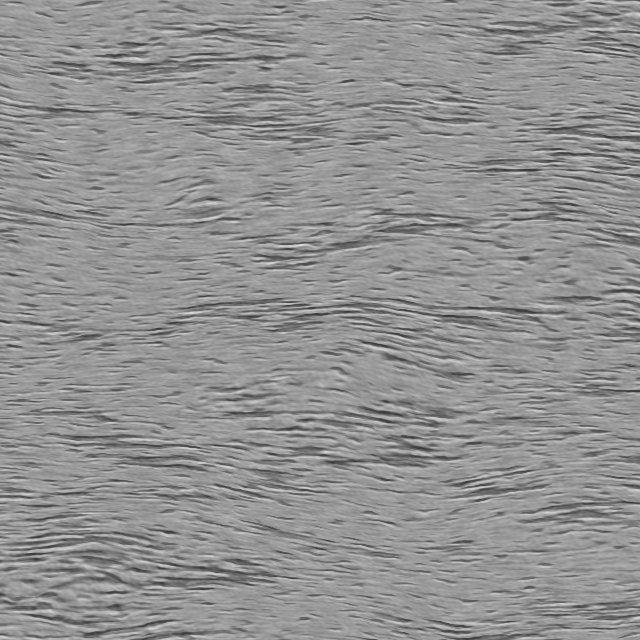
A Shadertoy shader for this texture:

```glsl
// Grey brushed wood grain: gently wavy fibres with fine dark grooves and pale lips.

const float BASE_GREY = 0.604;
const float GROOVE_DARKNESS = 0.285;
const float LIP_BRIGHTNESS = 0.14;
const float LIP_OFFSET = 0.0036;

// Integer hash giving a gradient in [-1, 1] on both axes
vec2 hashGradient(ivec2 cell, int seed) {
    uvec2 v = uvec2(cell + ivec2(seed * 131, seed * 57)) * 1664525u + 1013904223u;
    v.x += v.y * 1664525u;
    v.y += v.x * 1664525u;
    v ^= v >> 16u;
    v.x += v.y * 1664525u;
    v.y += v.x * 1664525u;
    v ^= v >> 16u;
    return vec2(v & 65535u) / 32767.5 - 1.0;
}

float cornerSlope(ivec2 cell, vec2 local, ivec2 corner, int seed) {
    return dot(hashGradient(cell + corner, seed), local - vec2(corner));
}

// Gradient noise, roughly -1 to 1
float noise(vec2 p, int seed) {
    vec2 base = floor(p);
    vec2 f = p - base;
    ivec2 cell = ivec2(base);
    vec2 w = f * f * f * (f * (f * 6.0 - 15.0) + 10.0);
    float low = mix(cornerSlope(cell, f, ivec2(0, 0), seed),
                    cornerSlope(cell, f, ivec2(1, 0), seed), w.x);
    float high = mix(cornerSlope(cell, f, ivec2(0, 1), seed),
                     cornerSlope(cell, f, ivec2(1, 1), seed), w.x);
    return 2.5 * mix(low, high, w.y);
}

// Stretched noise; the shear staggers cells while streaks stay along x
float streaks(vec2 p, vec2 density, int seed) {
    vec2 q = p * density;
    q.x += 0.37 * q.y;
    return noise(q, seed);
}

// Bends the straight fibres into shallow waves with slightly ragged edges
vec2 bendGrain(vec2 p) {
    float bend = 0.026 * noise(p * vec2(1.9, 3.2) + 0.3, 1);
    bend += 0.007 * noise(p * vec2(5.0, 8.0), 2);
    bend += 0.0012 * noise(p * vec2(17.0, 30.0), 3);
    bend += 0.0006 * noise(p * vec2(70.0, 90.0), 4);
    return p + vec2(0.0, bend);
}

// Depth of the carved lines; roughness raises their number and weight
float grooveDepth(vec2 grain, float roughness) {
    float shift = 0.5 * (roughness - 0.5);
    float longCracks = smoothstep(0.35, 1.0, streaks(grain, vec2(7.0, 100.0), 11) + shift);
    float cracks = smoothstep(0.25, 0.95, streaks(grain, vec2(15.0, 135.0), 12) + shift);
    float dashes = smoothstep(0.22, 0.95, streaks(grain, vec2(30.0, 185.0), 13) + 0.5 * shift);
    return mix(0.35, 1.0, roughness) * (0.9 * longCracks + cracks) + 0.75 * dashes;
}

// Thin fibres between the grooves
float fibres(vec2 grain) {
    return 0.50 * streaks(grain, vec2(18.0, 150.0), 21)
         + 0.50 * streaks(grain, vec2(42.0, 240.0), 22)
         + 0.35 * streaks(grain, vec2(130.0, 290.0), 23);
}

void mainImage(out vec4 fragColor, in vec2 fragCoord) {
    vec2 uv = fragCoord / iResolution.y;
    vec2 grain = bendGrain(uv);

    // Smooth and rough growth bands
    float band = noise(grain * vec2(2.6, 13.0), 31) + 0.6 * noise(grain * vec2(6.0, 34.0), 32);
    float roughness = smoothstep(-0.55, 0.75, band);

    // Dark grooves, each with a pale lip below
    float groove = grooveDepth(grain, roughness);
    float lip = grooveDepth(grain + vec2(0.0, LIP_OFFSET), roughness);

    float grey = BASE_GREY + 0.006 * noise(uv * 3.0, 41);
    grey += 0.10 * mix(0.75, 1.1, roughness) * fibres(grain);
    grey += LIP_BRIGHTNESS * min(lip, 1.0);
    grey -= GROOVE_DARKNESS * min(groove, 1.1);
    fragColor = vec4(vec3(clamp(grey, 0.24, 0.86)), 1.0);
}
```
